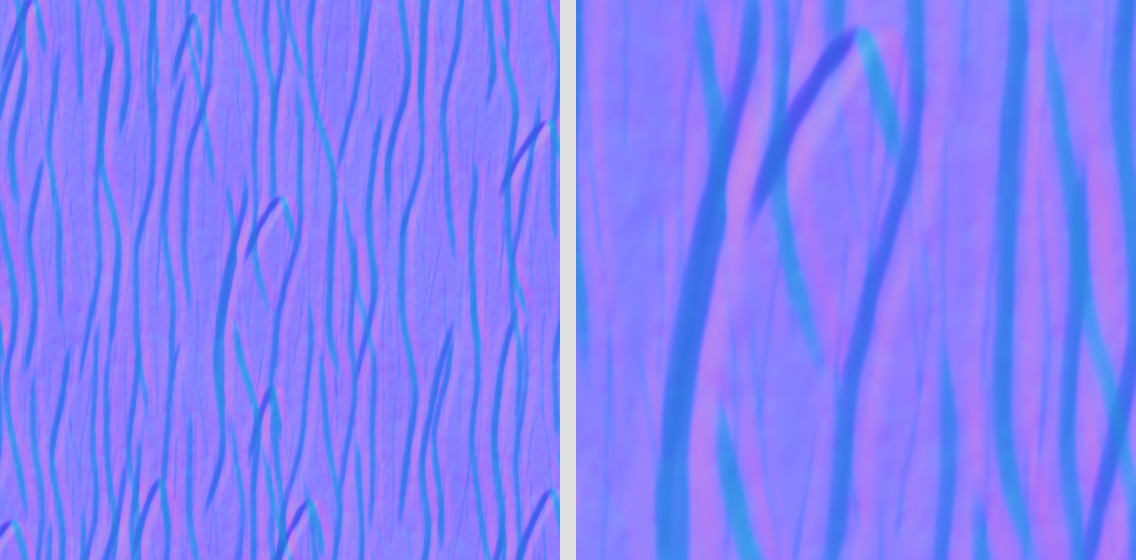
Left, the full canvas; right, a detail of the centre.
Write a WebGL 1 fragment shader that draws this texture map.

```glsl
precision highp float;
uniform vec2 u_resolution;

// Crease profile: steep groove with soft shoulders, in canvas units
const float GROOVE_TILT = 1.10;
const float GROOVE_WIDTH = 0.0058;
const float SHOULDER_TILT = 0.33;
const float SHOULDER_WIDTH = 0.0060;
const float SHOULDER_OFFSET = 0.0155;
const float TILT_LIMIT = 0.87;

// Cell sizes of the scattered layers
const vec2 STRAND_CELL = vec2(0.046, 0.46);
const vec2 FIBRE_CELL = vec2(0.024, 0.14);
const vec2 TIP_CELL = vec2(0.25, 0.30);
const vec2 DENT_CELL = vec2(0.021, 0.036);

const float STRAND_JITTER = 0.75;
const float FIBRE_STRENGTH = 0.20;
const float TIP_CHANCE = 0.62;
const float DENT_STRENGTH = 0.30;
const float GRAIN_STRENGTH = 0.26;
const float GRAIN_SCALE = 2.3;
const float DENT_SHIFT = 0.007;
const float SWELL_STRENGTH = 0.022;
const vec2 BASE_TILT = vec2(0.07, 0.0);

vec3 hash3(vec2 cell, float seed) {
  vec3 q = fract(vec3(cell.xyx + seed) * vec3(0.1031, 0.1030, 0.0973));
  q += dot(q, q.yxz + 33.33);
  return fract((q.xxy + q.yzz) * q.zyx);
}

float bump(float d, float width) {
  d /= width;
  return exp(-d * d);
}

// Flat-bottomed bump with crisp sides
float trench(float d, float width) {
  d /= width;
  d *= d;
  return exp(-d * d);
}

// Sideways lean of the normal near a curve with slope dx/dy
vec2 crease(float across, float slope, float fade, float scale) {
  vec2 normal = vec2(1.0, -slope) * inversesqrt(1.0 + slope * slope);
  float d = across * normal.x / scale;
  float width = GROOVE_WIDTH * mix(0.6, 1.0, fade);
  float groove = 0.6 * trench(d, width) + 0.4 * bump(d - 0.3 * width, 0.7 * width);
  float tilt = -GROOVE_TILT * groove;
  tilt += SHOULDER_TILT * bump(d - SHOULDER_OFFSET, SHOULDER_WIDTH);
  tilt += 0.45 * SHOULDER_TILT * bump(d + SHOULDER_OFFSET, SHOULDER_WIDTH);
  return normal * tilt * fade;
}

// Long swaying creases, one per cell; lengths are relative to the cell
vec2 strands(vec2 p, vec2 cellSize, float sway, float scale, float seed) {
  vec2 home = floor(p / cellSize);
  vec2 sum = vec2(0.0);
  for (int j = -1; j <= 1; j++) {
    for (int i = -2; i <= 2; i++) {
      vec2 cell = home + vec2(float(i), float(j));
      vec3 place = hash3(cell, seed);
      vec3 shape = hash3(cell, seed + 41.7);
      place.x = 0.5 + STRAND_JITTER * (place.x - 0.5);
      vec2 offset = p - (cell + place.xy) * cellSize;
      float halfLength = cellSize.y * mix(0.38, 0.78, place.z);
      float fade = 1.0 - smoothstep(0.78, 1.0, abs(offset.y) / halfLength);
      float lean = (shape.x - 0.5) * 0.24;
      vec2 freq = vec2(10.0, 27.0) + 5.0 * shape.yz;
      vec2 phase = freq * offset.y + cell.x * 0.5 + 3.0 * shape.zx;
      vec2 amount = sway * vec2(1.0, 0.2);
      float centre = lean * offset.y + dot(amount, sin(phase));
      float slope = lean + dot(amount * freq, cos(phase));
      fade *= mix(0.65, 1.0, shape.y);
      sum += crease(offset.x - centre, slope, fade, scale);
    }
  }
  return sum;
}

// Sparse folded tips: a long arm down to the left, a short one to the right
vec2 foldedTips(vec2 p) {
  vec2 home = floor(p / TIP_CELL);
  vec2 sum = vec2(0.0);
  for (int j = -1; j <= 1; j++) {
    for (int i = -1; i <= 1; i++) {
      vec2 cell = home + vec2(float(i), float(j));
      vec3 place = hash3(cell, 7.3);
      vec3 shape = hash3(cell, 19.1);
      vec2 offset = p - (cell + place.xy) * TIP_CELL;
      float present = step(place.z, TIP_CHANCE);
      for (int arm = 0; arm < 2; arm++) {
        float side = 1.0 - 2.0 * float(arm);
        float armLength = mix(0.13, 0.21, shape.x) * (0.85 + 0.15 * side);
        float lean = mix(0.40, 1.0, shape.y * shape.y) * (0.75 + 0.25 * side);
        float r = clamp(-offset.y / armLength, 0.0, 1.0);
        float reach = lean * armLength * (r - 0.35 * r * r);
        float fade = smoothstep(0.0, 0.12, r) * (1.0 - smoothstep(0.6, 1.0, r));
        float slope = side * lean * (1.0 - 0.7 * r);
        sum += present * crease(offset.x + side * reach, slope, fade, 1.0);
      }
    }
  }
  return sum;
}

// Smooth cellular dents that wrinkle the surface
vec2 dents(vec2 p) {
  vec2 q = p / DENT_CELL;
  vec2 sum = vec2(0.0);
  for (int j = -1; j <= 1; j++) {
    for (int i = -1; i <= 1; i++) {
      vec2 cell = floor(q) + vec2(float(i), float(j));
      vec3 place = hash3(cell, 63.0);
      vec2 d = q - cell - place.xy;
      sum += d * exp(-7.0 * dot(d, d)) * (place.z * 2.0 - 0.8);
    }
  }
  return sum;
}

// Broad undulation from layered sines
vec2 swell(vec2 p) {
  vec2 a = sin(vec2(19.0, 13.0) * p.x + vec2(7.0, 11.0) * p.y + vec2(0.4, 2.1));
  vec2 b = sin(vec2(43.0, 29.0) * p.x - vec2(9.0, 17.0) * p.y + 2.0 * a.yx);
  return a + 0.8 * b;
}

void main() {
  vec2 p = gl_FragCoord.xy / min(u_resolution.x, u_resolution.y);
  vec2 wrinkle = dents(p);
  vec2 lean = BASE_TILT + SWELL_STRENGTH * swell(p) + DENT_STRENGTH * wrinkle;
  lean += GRAIN_STRENGTH * dents(p * GRAIN_SCALE);

  // Wrinkles also roughen the edges of the creases
  p += DENT_SHIFT * wrinkle;
  lean += strands(p, STRAND_CELL, 0.013, 1.0, 3.0);
  lean += FIBRE_STRENGTH * strands(p, FIBRE_CELL, 0.005, 0.42, 87.0);
  lean += foldedTips(p);
  lean *= inversesqrt(1.0 + dot(lean, lean) / (TILT_LIMIT * TILT_LIMIT));

  // Encode with the green axis pointing down
  vec3 normal = normalize(vec3(lean.x, -lean.y, 1.0));
  gl_FragColor = vec4(normal * 0.5 + 0.5, 1.0);
}
```
